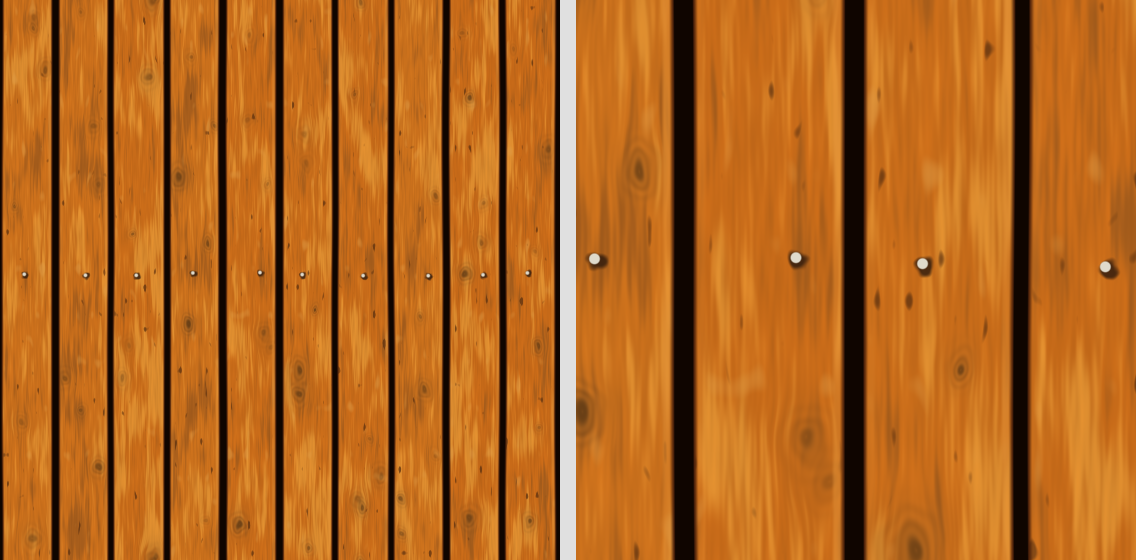
Left, the full canvas; right, a detail of the centre.
A Shadertoy shader for this texture:

```glsl
const float PLANKS = 10.0;

vec2 hash(vec3 p) {
    p = fract((p + 7.3) * vec3(0.1031, 0.1030, 0.0973));
    p += dot(p, p.yxz + 33.33);
    return fract((p.xx + p.yz) * p.zy);
}

float corner(vec2 cell, vec2 offset, float period, float seed) {
    float angle = 6.2832 * hash(vec3(cell.x, mod(cell.y, period), seed)).x;
    return dot(vec2(cos(angle), sin(angle)), offset);
}

// Gradient noise, wrapping vertically after a whole number of cells
float noise(vec2 p, float period, float seed) {
    vec2 i = floor(p), f = p - i;
    vec2 s = f * f * f * (f * (f * 6.0 - 15.0) + 10.0);
    vec2 r = vec2(1, 0);
    return mix(mix(corner(i, f, period, seed), corner(i + r, f - r, period, seed), s.x),
               mix(corner(i + r.yx, f - r.yx, period, seed), corner(i + 1.0, f - 1.0, period, seed), s.x), s.y);
}

// Noise over a plank whose height is PLANKS units
float grain(vec2 p, vec2 scale, float seed) {
    return noise(p * scale, PLANKS * scale.y, seed);
}

vec3 wood(vec2 p, float id) {
    vec2 tint = hash(vec3(id, 3.0, 11.0));
    float seed = id * 9.0;
    vec2 q = p;
    float stain = 0.0, core = 0.0, rings = 0.0;

    // Knots push the grain aside and darken the wood
    for (int k = 0; k < 6; k++) {
        vec2 place = hash(vec3(id, float(k), 31.0));
        vec2 kind = hash(vec3(id, float(k), 57.0));
        vec2 d = p - vec2(0.15 + 0.7 * place.x, PLANKS * place.y);
        d.y = mod(d.y + 0.5 * PLANKS, PLANKS) - 0.5 * PLANKS;
        d += 0.06 * vec2(grain(p, vec2(6, 4), seed + 1.0), grain(p, vec2(5, 5), seed + 2.0));
        float r = length(d * vec2(1.0, 0.75)) / mix(0.05, 0.12, kind.x);
        float strength = mix(0.25, 1.0, kind.y * kind.y);
        q.x -= 0.5 * d.x * exp(-0.3 * r * r);
        stain += strength * exp(-0.35 * r * r);
        core += strength * (1.0 - smoothstep(0.3, 0.9, r));
        rings += strength * sin(r * 8.0) * exp(-0.6 * r * r);
    }

    // Broad blotches, long streaks and fine fibres
    float blotch = grain(p, vec2(1.6, 0.5), seed + 3.0);
    float patches = grain(q, vec2(3.5, 1.2), seed + 4.0);
    float streak = grain(q, vec2(13, 0.9), seed + 5.0);
    float fibre = grain(q, vec2(34, 2.5), seed + 6.0);
    float flow = sin(45.0 * (q.x + 0.35 * grain(q, vec2(1.5, 0.4), seed + 7.0)));
    float tone = 0.55 * blotch + 0.5 * patches + 0.4 * streak + 0.22 * fibre + 0.04 * flow;
    tone += 0.3 * (tint.x - 0.42);

    vec3 col = mix(vec3(0.79, 0.44, 0.11), vec3(0.77, 0.39, 0.08), tint.y * 0.7);
    col = mix(col, vec3(0.85, 0.54, 0.18), smoothstep(0.0, 0.4, tone));
    col = mix(col, vec3(0.66, 0.37, 0.11), smoothstep(0.08, 0.5, -tone));
    col *= 1.0 + 0.07 * fibre + 0.05 * streak;

    // Knot stain, growth rings and core
    col = mix(col, vec3(0.56, 0.34, 0.12), 0.6 * min(stain, 1.0));
    col *= 1.0 - 0.15 * rings;
    col = mix(col, vec3(0.36, 0.22, 0.08), 0.65 * min(core, 1.0));

    // Pale scrapes and small dark nicks
    float scrape = grain(q, vec2(6, 2.4), seed + 8.0);
    col = mix(col, vec3(0.88, 0.62, 0.28), 0.5 * smoothstep(0.36, 0.6, scrape + 0.1 * streak));
    float nick = grain(q, vec2(11, 4), seed + 8.5);
    return mix(col, vec3(0.36, 0.19, 0.06), 0.75 * smoothstep(0.46, 0.62, nick - 0.2 * patches));
}

void mainImage(out vec4 fragColor, in vec2 fragCoord) {
    vec2 p = fragCoord / iResolution.xy * PLANKS;
    float px = PLANKS / iResolution.y;

    // Nearest gap, slightly uneven in place and width
    float gap = floor(p.x + 0.5);
    vec2 uneven = hash(vec3(mod(gap, PLANKS), 5.0, 2.0));
    float bend = 0.03 * noise(vec2(0.5, p.y * 0.3), 3.0, mod(gap, PLANKS));
    float side = p.x - gap - 0.06 * (uneven.x - 0.5) - bend;
    float edge = abs(side) - mix(0.033, 0.058, uneven.y);

    float index = side > 0.0 ? gap : gap - 1.0;
    float id = mod(index, PLANKS);
    vec2 local = vec2(p.x - index, p.y);
    vec3 col = wood(local, id);

    // Worn pale bevel, stronger on the right of each plank
    float worn = 0.6 + 0.6 * noise(vec2(0.5, p.y * 1.5), 15.0, id + 40.0);
    float bevel = 1.0 - smoothstep(0.01, 0.03 + px, abs(edge - 0.045));
    col = mix(col, vec3(0.90, 0.58, 0.22), bevel * worn * (side < 0.0 ? 0.75 : 0.25));

    // Nail head in a dark dent
    vec2 jitter = hash(vec3(id, 8.0, 21.0)) - 0.5;
    vec2 n = local - vec2(0.53 + 0.26 * jitter.x, 5.1 + 0.06 * jitter.y);
    float dent = length(n - vec2(0.008, -0.008)) + 0.03 * grain(local, vec2(14, 14), id);
    col = mix(col, vec3(0.20, 0.11, 0.05), 0.85 * (1.0 - smoothstep(0.035, 0.065 + px, dent)));
    float head = length(n + vec2(0.008, -0.006));
    col = mix(col, vec3(0.88, 0.86, 0.80), 1.0 - smoothstep(0.032 - px, 0.032 + px, head));

    // Shaded lip and black gap
    col = mix(vec3(0.30, 0.13, 0.04), col, smoothstep(0.0, 0.025 + px, edge));
    col = mix(vec3(0.06, 0.018, 0.0), col, smoothstep(-px, px, edge));
    fragColor = vec4(col, 1.0);
}
```
